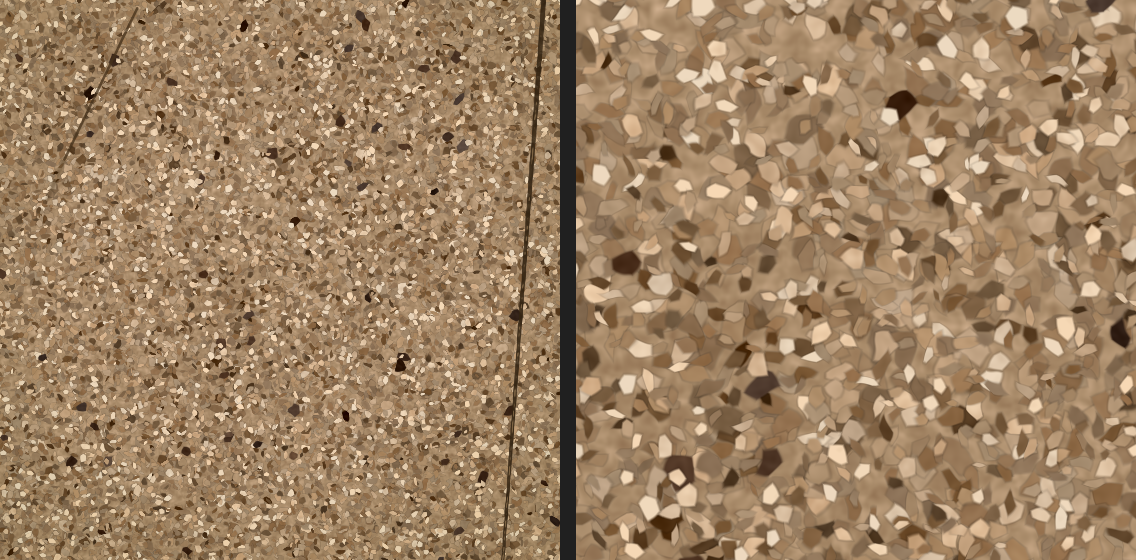
Left, the full canvas; right, a detail of the centre.
This texture is drawn by a Shadertoy shader. Its source:

```glsl
// Exposed-aggregate paving: packed tan, cream and dark pebbles with two thin grooves.

vec3 hash3(vec3 p) {
    p = fract(p * vec3(0.1031, 0.1030, 0.0973));
    p += dot(p, p.yxz + 33.33);
    return fract((p.xxy + p.yxx) * p.zyx);
}

float cornerSlope(vec2 id, vec2 offset) {
    return dot(hash3(vec3(id, 3.0)).xy * 2.0 - 1.0, offset);
}

float gradientNoise(vec2 p) {
    vec2 i = floor(p), f = fract(p), e = vec2(1.0, 0.0);
    vec2 u = f * f * f * (f * (f * 6.0 - 15.0) + 10.0);
    return mix(mix(cornerSlope(i, f), cornerSlope(i + e, f - e), u.x),
               mix(cornerSlope(i + e.yx, f - e.yx), cornerSlope(i + e.xx, f - e.xx), u.x), u.y);
}

// Stone colours from dark brown (0) to cream (5)
vec3 stoneColor(float tone) {
    vec3 ramp[6] = vec3[6](
        vec3(0.32, 0.22, 0.12), vec3(0.45, 0.34, 0.22), vec3(0.55, 0.43, 0.31),
        vec3(0.64, 0.53, 0.40), vec3(0.76, 0.64, 0.51), vec3(0.92, 0.83, 0.71));
    float t = clamp(tone, 0.0, 4.999);
    int i = int(t);
    return mix(ramp[i], ramp[i + 1], t - float(i)) + 0.12 * min(tone, 0.0);
}

// Angular stone: rounded intersection of five jittered half planes
float stoneDistance(vec2 d, float radius, vec3 rnd) {
    float facets = -1.0;
    for (int k = 0; k < 5; k++) {
        float jitter = fract(rnd.z * (7.3 * float(k) + 3.1));
        float angle = 1.2566 * float(k) + 0.8 * jitter;
        float reach = radius * (0.65 + 0.35 * fract(rnd.y * 17.0 + jitter * 5.0));
        facets = max(facets, dot(d, vec2(cos(angle), sin(angle))) - reach);
    }
    return mix(facets, length(d) - radius * 0.9, 0.25);
}

// Paints one layer of randomly placed stones, at most one per grid cell
void scatter(inout vec3 color, vec2 uv, float cells, float share, float radius,
             float stretch, float tone, float spread, vec3 tint) {
    vec2 p = uv * cells;
    float edge = 0.0011 * cells;
    for (int j = -1; j <= 1; j++)
    for (int i = -1; i <= 1; i++) {
        vec2 id = floor(p) + vec2(i, j);
        vec3 place = hash3(vec3(id, cells));
        if (place.z > share) continue;
        vec3 form = hash3(vec3(id, cells + 17.0));
        vec3 look = hash3(vec3(id, cells + 41.0));

        vec2 d = p - id - place.xy;
        float c = cos(6.283 * form.x), s = sin(6.283 * form.x);
        d = mat2(c, -s, s, c) * d;
        d.y *= 1.1 + stretch * form.y;
        float dist = stoneDistance(d, radius * (0.6 + 0.4 * look.x), form);

        // Sum of uniforms gives a bell-shaped spread of tones
        float bell = look.y + look.z + fract(look.x * 13.7 + form.z) - 1.5;
        float grain = gradientNoise(uv * 150.0 + place.xy * 9.0);
        vec3 stone = stoneColor(tone + spread * bell + 0.5 * grain) + tint;
        stone += (form.z - 0.5) * vec3(0.045, -0.005, -0.05);

        color *= 1.0 - 0.13 * smoothstep(0.0022 * cells, 0.0, dist);
        color = mix(color, stone, smoothstep(edge, -edge, dist));
    }
}

float segmentDistance(vec2 p, vec2 a, vec2 b) {
    vec2 ab = b - a;
    return length(p - a - ab * clamp(dot(p - a, ab) / dot(ab, ab), 0.0, 1.0));
}

void mainImage(out vec4 fragColor, in vec2 fragCoord) {
    vec2 uv = fragCoord / iResolution.y;
    vec2 warp = vec2(gradientNoise(uv * 75.0), gradientNoise(uv * 75.0 + 31.0));
    vec2 p = uv + 0.004 * warp;

    // Sandy cement
    float broad = gradientNoise(uv * 4.0 + 5.0);
    float mottle = gradientNoise(p * vec2(70.0, 90.0)) + 0.6 * gradientNoise(p * 190.0);
    vec3 color = stoneColor(3.1 + 1.3 * mottle + 0.4 * broad);

    // Packed mid-tone stones, coarse to fine
    float tone = 2.65 + 0.4 * broad;
    scatter(color, p, 46.0, 0.65, 0.60, 1.0, tone, 2.0, vec3(0.0));
    scatter(color, p, 57.0, 0.65, 0.60, 1.2, tone, 2.3, vec3(0.0));
    scatter(color, p, 71.0, 0.60, 0.62, 1.3, tone, 2.5, vec3(0.0));
    scatter(color, p, 93.0, 0.45, 0.62, 1.3, tone, 2.7, vec3(0.0));

    // Rare dark stones, then bright cream chips
    scatter(color, p, 23.0, 0.10, 0.30, 0.7, -0.5, 0.9, vec3(-0.02, 0.0, 0.05));
    scatter(color, uv + 0.001 * warp, 63.0, 0.20, 0.48, 0.8, 4.8, 0.9, vec3(0.0));

    // Warmer, lighter middle and olive outer areas
    float outer = smoothstep(0.3, 0.75, length(uv - vec2(0.5, 0.55)));
    color *= mix(vec3(1.03, 1.025, 1.03), vec3(0.95, 0.95, 0.91), outer);

    // Long groove on the right, with pale grit in its lower half
    float wobble = 0.0012 * gradientNoise(uv * 45.0);
    float offset = abs(uv.x - mix(0.898, 0.971, uv.y) + wobble);
    float width = mix(0.0028, 0.0042, uv.y);
    float rough = 0.88 + 0.25 * gradientNoise(uv * 80.0);
    color = mix(color, vec3(0.20, 0.14, 0.07), rough * smoothstep(width + 0.001, width - 0.001, offset));
    float grit = smoothstep(0.0, 0.25, gradientNoise(uv * vec2(30.0, 85.0)) + 0.1 - 0.25 * uv.y);
    color = mix(color, vec3(0.58, 0.47, 0.33), 0.7 * grit * smoothstep(0.0018, 0.0004, offset));

    // Short faint groove on the upper left
    float scratch = segmentDistance(uv + wobble, vec2(0.245, 0.985), vec2(0.115, 0.715));
    float trail = segmentDistance(uv + wobble, vec2(0.115, 0.715), vec2(0.085, 0.645));
    color = mix(color, vec3(0.27, 0.19, 0.10), 0.75 * smoothstep(0.0034, 0.0012, scratch));
    color = mix(color, vec3(0.30, 0.22, 0.12), 0.35 * smoothstep(0.007, 0.001, trail));

    fragColor = vec4(clamp(color, 0.0, 1.0), 1.0);
}
```
